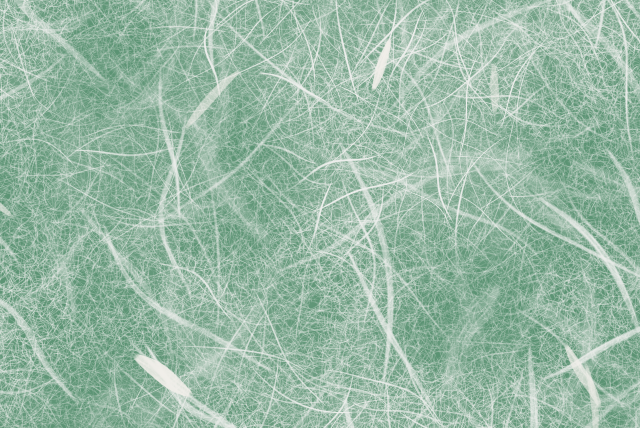
A Shadertoy shader for this texture:

```glsl
// One family of fibres; lengths are fractions of the canvas height
struct Kind {
    float cell;     // spacing of the scatter grid
    int layers;     // overlapping grids
    float keep;     // share of cells holding a fibre
    float reach;    // longest half length, in cells
    float thin;     // smallest half width
    float thick;    // largest half width
    float bend;     // curvature
    float spread;   // range of directions, in radians
    float opacity;
    float streak;   // strength of lengthwise streaks
    float fuzz;     // extra softness of the edges
};

const Kind MESH   = Kind(0.034, 20, 1.00, 0.90, 0.0006, 0.0012, 0.30, 3.1416, 0.40, 0.00, 0.0);
const Kind HAIR   = Kind(0.200, 13, 0.95, 0.90, 0.0007, 0.0026, 0.32, 3.1416, 0.78, 0.20, 0.0);
const Kind WISP   = Kind(0.260,  3, 0.70, 0.90, 0.0100, 0.0300, 0.25, 3.1416, 0.55, 0.95, 0.012);
const Kind STRAND = Kind(0.390,  5, 0.75, 0.90, 0.0028, 0.0100, 0.26, 2.3000, 1.00, 0.50, 0.001);
const Kind FLECK  = Kind(0.450,  1, 0.55, 0.26, 0.0080, 0.0210, 0.10, 2.2000, 1.00, 0.15, 0.0);

const vec3 GREEN = vec3(0.330, 0.560, 0.430);
const vec3 FIBRE_WHITE = vec3(0.930, 0.935, 0.925);
const vec3 FLECK_WHITE = vec3(0.945, 0.935, 0.915);
const float MAIN_ANGLE = 1.65;
const float HAZE_LOW = 0.04;
const float HAZE_HIGH = 0.22;
const float CLOUD_SCALE = 3.6;
const vec2 STREAK_SCALE = vec2(18.0, 230.0);

vec4 hash4(vec4 p) {
    p = fract(p * vec4(0.1031, 0.1030, 0.0973, 0.1099));
    p += dot(p, p.wzxy + 33.33);
    return fract((p.xxyz + p.yzzw) * p.zywx);
}

float noise(vec2 p) {
    vec2 i = floor(p), f = fract(p);
    f = f * f * (3.0 - 2.0 * f);
    vec4 k = vec4(i, 5.0, 9.0);
    float a = hash4(k).x;
    float b = hash4(k + vec4(1, 0, 0, 0)).x;
    float c = hash4(k + vec4(0, 1, 0, 0)).x;
    float d = hash4(k + vec4(1, 1, 0, 0)).x;
    return mix(mix(a, b, f.x), mix(c, d, f.x), f.y);
}

float cloud(vec2 p) {
    return smoothstep(0.2, 0.8, 0.65 * noise(p) + 0.35 * noise(p * 2.3 + 7.1));
}

// Opacity at offset d from the middle of one curved, tapered fibre
float fibre(vec2 d, Kind k, vec4 shape, vec4 look, float soft) {
    float angle = MAIN_ANGLE + (shape.z - 0.5) * k.spread;
    vec2 along = vec2(cos(angle), sin(angle));
    vec2 q = vec2(dot(d, along), dot(d, vec2(-along.y, along.x)));
    float halfLength = k.cell * k.reach * mix(0.5, 1.0, shape.w);
    float u = q.x / halfLength;
    if (abs(u) > 1.0) return 0.0;

    float bend = (look.x - 0.5) * 2.0 * k.bend;
    float wave = (look.y - 0.5) * 0.5 * k.bend;
    float phase = look.z * 6.2832;
    q.y -= halfLength * (bend * (u * u - 0.3) + wave * sin(4.0 * u + phase));
    float slope = 2.0 * bend * u + 4.0 * wave * cos(4.0 * u + phase);
    float dist = abs(q.y) * inversesqrt(1.0 + slope * slope);

    float width = mix(k.thin, k.thick, look.w * look.w) * (1.0 - 0.8 * u * u);
    float edge = soft + k.fuzz;
    if (dist > width + edge) return 0.0;
    float cover = 1.0 - smoothstep(width - edge, width + edge, dist);
    cover *= 1.0 - smoothstep(0.8, 1.0, abs(u));
    if (k.streak > 0.0)
        cover *= 1.0 - k.streak * noise(q * STREAK_SCALE + shape.xy * 90.0);
    return cover * k.opacity * mix(0.4, 1.0, fract(look.z * 7.0 + shape.w));
}

// Share of the ground still seen through all fibres of one kind
float seeThrough(vec2 p, Kind k, float seed, float density, float soft) {
    float clear = 1.0;
    for (int layer = 0; layer < k.layers; layer++) {
        float id = seed + float(layer);
        vec2 g = p / k.cell + hash4(vec4(id, 3.0, 8.0, 1.0)).xy * 40.0 + 20.0;
        vec2 home = floor(g);
        for (int y = -1; y <= 1; y++)
        for (int x = -1; x <= 1; x++) {
            vec2 c = home + vec2(x, y);
            vec4 look = hash4(vec4(c, id, 61.0));
            if (fract(look.x * 13.0 + look.w * 5.0) > k.keep) continue;
            vec4 shape = hash4(vec4(c, id, 17.0));
            float a = fibre((g - c - shape.xy) * k.cell, k, shape, look, soft);
            clear *= 1.0 - min(a * density, 1.0);
        }
    }
    return clear;
}

void mainImage(out vec4 fragColor, in vec2 fragCoord) {
    vec2 p = fragCoord / iResolution.y;
    float soft = 0.75 / iResolution.y;
    float thickness = cloud(p * CLOUD_SCALE + 4.0);
    float tangle = cloud(p * CLOUD_SCALE + 31.0);

    // Haze, fine mesh, loose hairs and broad strands over the green ground
    float clear = 1.0 - mix(HAZE_LOW, HAZE_HIGH, tangle);
    clear *= seeThrough(p, MESH, 10.0, mix(0.7, 1.35, thickness), soft);
    clear *= seeThrough(p, HAIR, 40.0, mix(0.35, 1.65, tangle), soft);
    clear *= seeThrough(p, WISP, 60.0, 1.0, soft);
    clear *= seeThrough(p, STRAND, 70.0, 1.0, soft);
    vec3 colour = mix(FIBRE_WHITE, GREEN, clear);

    // Sparse dense flecks of bark on top
    colour = mix(FLECK_WHITE, colour, seeThrough(p, FLECK, 90.0, 1.0, soft));
    fragColor = vec4(colour, 1.0);
}
```
